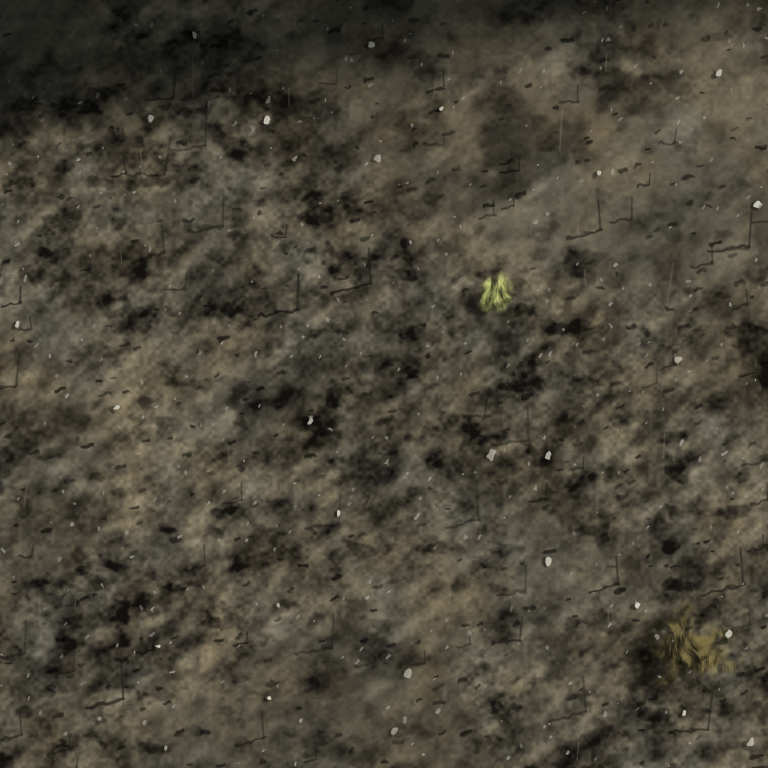
Write a WebGL 2 fragment shader that draws this texture.

```glsl
#version 300 es
precision highp float;

uniform vec2 u_resolution;
out vec4 outColor;

float hash(vec2 p) {
    return fract(sin(dot(p, vec2(127.1, 311.7))) * 43758.545);
}

float noise(vec2 p) {
    vec2 cell = floor(p);
    vec2 f = fract(p);
    f = f * f * (3.0 - 2.0 * f);
    float low = mix(hash(cell), hash(cell + vec2(1, 0)), f.x);
    float high = mix(hash(cell + vec2(0, 1)), hash(cell + vec2(1, 1)), f.x);
    return mix(low, high, f.y);
}

float fbm(vec2 p) {
    float sum = 0.0;
    float amplitude = 0.533;
    for (int i = 0; i < 4; i++) {
        sum += amplitude * noise(p);
        p = mat2(1.6, 1.2, -1.2, 1.6) * p + 7.3;
        amplitude *= 0.5;
    }
    return sum;
}

float segment(vec2 p, vec2 a, vec2 b) {
    vec2 along = b - a;
    float t = clamp(dot(p - a, along) / dot(along, along), 0.0, 1.0);
    return length(p - a - along * t);
}

float cover(float dist, float radius, float softness) {
    return 1.0 - smoothstep(radius - softness, radius + softness, dist);
}

// Random strokes, one per chosen cell; equal seeds share their base points.
float strokes(vec2 p, float cells, float density, vec2 reach, float radius, float softness, float seed) {
    vec2 home = floor(p * cells);
    float mask = 0.0;
    for (int y = -1; y <= 1; y++) {
        for (int x = -1; x <= 1; x++) {
            vec2 cell = home + vec2(x, y);
            vec2 key = cell + seed;
            float present = step(hash(key + 3.1), density);
            vec2 base = (cell + vec2(hash(key + 11.7), hash(key + 23.9))) / cells;
            float size = hash(key + 41.3);
            float lean = (hash(key + 57.1) - 0.5) * 0.3;
            vec2 tip = base + (reach + lean * vec2(-reach.y, reach.x)) * mix(0.25, 1.0, size * size);
            float strength = mix(0.5, 1.0, hash(key + 71.9));
            float dist = segment(p, base, tip);
            mask = max(mask, present * strength * cover(dist, radius * mix(0.6, 1.2, size), softness));
        }
    }
    return mask;
}

// Brightness of bare mud: broad patches, slanted crumbs and fine grit.
float mudTone(vec2 p) {
    vec2 slanted = mat2(0.77, -0.64, 0.64, 0.77) * p * vec2(0.6, 1.0);
    float roughness = mix(0.6, 1.25, smoothstep(0.3, 0.7, fbm(p * 4.0 + 5.0)));
    float tone = 0.345 + 0.24 * (fbm(p * 8.0) - 0.5);
    tone += roughness * 0.36 * (fbm(slanted * 60.0) - 0.5);
    tone += roughness * 0.10 * (noise(p * 190.0) - 0.5);
    tone -= 0.13 * smoothstep(0.54, 0.74, fbm(p * vec2(12.0, 15.0) + 31.0));
    tone -= 0.12 * roughness * smoothstep(0.58, 0.76, fbm(p * vec2(32.0, 42.0) + 63.0));
    return max(tone, 0.07);
}

// Fibrous tuft with a shadow on its left side.
vec3 addTuft(vec3 color, vec2 p, vec2 center, float radius, vec3 tint) {
    vec2 q = p - center;
    float ragged = radius * (fbm(p * 45.0) - 0.5) * 1.8;
    float shadow = cover(length((q + radius * vec2(0.9, 0.3)) * vec2(1.2, 0.9)) + ragged, radius * 0.7, radius * 0.4);
    float body = cover(length(q) + ragged, radius * 0.8, radius * 0.35);
    float fibres = fbm(vec2(p.x * 130.0 + 4.0 * noise(p * 30.0), p.y * 55.0));
    color *= 1.0 - 0.6 * shadow;
    return mix(color, tint * mix(0.3, 1.6, smoothstep(0.25, 0.75, fibres)), body * 0.75);
}

void main() {
    vec2 p = gl_FragCoord.xy / u_resolution.y;
    float blur = max(0.0011, 0.7 / u_resolution.y);
    vec2 rough = p + 0.005 * (vec2(noise(p * 150.0), noise(p * 150.0 + 19.0)) - 0.5);

    // Mud with slight shifts of hue
    vec3 color = mudTone(p) * vec3(1.0, 0.945, 0.78);
    color *= mix(vec3(1.04, 0.99, 0.93), vec3(0.97, 1.0, 1.06), fbm(p * 18.0 + 90.0));

    // Furrow and tufts
    float furrow = cover(segment(rough, vec2(0.6, 0.61), vec2(0.67, 0.54)) + 0.03 * (fbm(p * 30.0) - 0.5), 0.009, 0.012);
    color *= 1.0 - 0.5 * furrow;
    color = addTuft(color, p, vec2(0.905, 0.15), 0.052, vec3(0.36, 0.32, 0.19));
    color = addTuft(color, p, vec2(0.64, 0.62), 0.022, vec3(0.55, 0.57, 0.33));

    // Dark crumbs and the stem shadows falling to the left
    float crumbs = strokes(rough, 34.0, 0.35, vec2(-0.012, -0.003), 0.0023, blur * 1.5, 13.0);
    float stemShadows = strokes(rough, 15.0, 0.3, vec2(-0.055, -0.009), 0.0016, blur * 1.6, 29.0);
    color *= 1.0 - 0.6 * max(crumbs, stemShadows);

    // Upright stems, dark and dry
    float darkStems = strokes(p, 15.0, 0.3, vec2(0.001, 0.05), 0.0013, blur, 29.0);
    float dryStems = strokes(p, 13.0, 0.14, vec2(0.003, 0.06), 0.0011, blur, 47.0);
    color = mix(color, vec3(0.12, 0.12, 0.1), 0.65 * darkStems);
    color = mix(color, vec3(0.47, 0.44, 0.36), 0.5 * dryStems);

    // Pale grit and shell pieces
    float grit = strokes(rough, 42.0, 0.24, vec2(0.002, 0.003), 0.0016, blur, 83.0);
    float shellShade = strokes(rough + vec2(0.005, 0.002), 10.0, 0.24, vec2(0.002, 0.005), 0.0045, blur * 2.0, 97.0);
    float shells = strokes(rough, 10.0, 0.24, vec2(0.002, 0.005), 0.0038, blur, 97.0);
    color = mix(color, vec3(0.64, 0.63, 0.6), 0.8 * grit);
    color *= 1.0 - 0.5 * shellShade;
    color = mix(color, vec3(0.83, 0.82, 0.76), shells);

    // Slanting shade along the upper edge
    float shadeEdge = 0.81 + 0.19 * p.x + 0.06 * (fbm(p * 7.0 + 44.0) - 0.5);
    float shade = smoothstep(-0.05, 0.08, p.y - shadeEdge);
    color *= mix(vec3(1.0), vec3(0.4, 0.42, 0.43), shade);

    outColor = vec4(color, 1.0);
}
```
